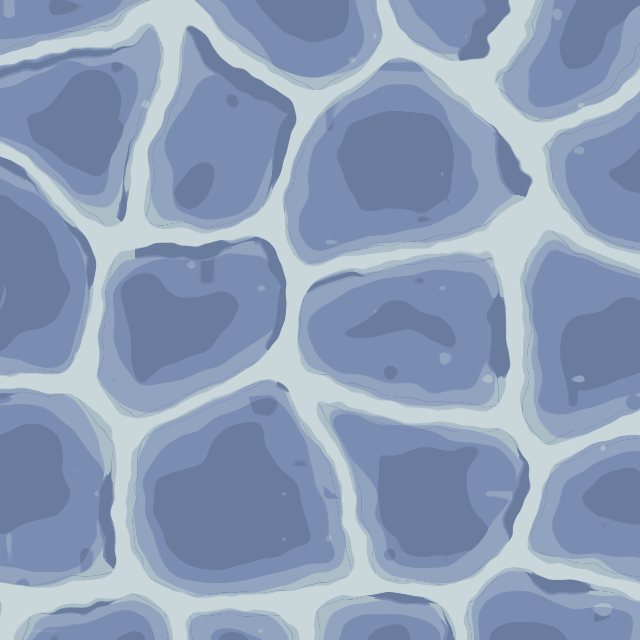
Write a three.js fragment shader that draws this texture.

```glsl
varying vec2 vUv;

float hash(vec2 p) {
  return fract(sin(dot(p, vec2(127.1, 311.7))) * 43758.55);
}

float noise(vec2 p) {
  vec2 i = floor(p), f = fract(p);
  f = f * f * (3.0 - 2.0 * f);
  return mix(mix(hash(i), hash(i + vec2(1.0, 0.0)), f.x),
             mix(hash(i + vec2(0.0, 1.0)), hash(i + 1.0), f.x), f.y);
}

vec2 noise2(vec2 p) {
  return vec2(noise(p), noise(p + 37.4));
}

vec2 stoneCentre(vec2 cell) {
  return cell + 0.14 + 0.72 * vec2(hash(cell), hash(cell + 19.3));
}

// x: rounded distance to the seam, y: plain distance, zw: direction to the seam
vec4 stoneEdge(vec2 p) {
  vec2 base = floor(p), home = base, centre = p;
  float nearest = 9.0;
  for (int y = -1; y <= 1; y++) {
    for (int x = -1; x <= 1; x++) {
      vec2 cell = base + vec2(x, y);
      vec2 c = stoneCentre(cell);
      float d = distance(p, c);
      if (d < nearest) { nearest = d; home = cell; centre = c; }
    }
  }
  float plain = 9.0, sum = 0.0;
  vec2 facing = vec2(0.0);
  for (int y = -2; y <= 2; y++) {
    for (int x = -2; x <= 2; x++) {
      if (x == 0 && y == 0) continue;
      vec2 other = stoneCentre(home + vec2(x, y));
      vec2 normal = normalize(other - centre);
      float d = dot(0.5 * (other + centre) - p, normal);
      sum += exp(-16.0 * d);
      if (d < plain) { plain = d; facing = normal; }
    }
  }
  return vec4(-log(sum) / 16.0, plain, facing);
}

float above(float value, float limit) {
  return smoothstep(-0.004, 0.004, value - limit);
}

void main() {
  vec3 seam = vec3(0.79, 0.845, 0.855);
  vec3 halo = vec3(0.67, 0.74, 0.78);
  vec3 rim = vec3(0.57, 0.64, 0.75);
  vec3 body = vec3(0.475, 0.55, 0.70);
  vec3 deep = vec3(0.41, 0.485, 0.62);

  // Bent seams with slightly ragged sides
  vec2 p = vUv * 3.5 + vec2(5.2, 2.7);
  vec2 q = p + 0.26 * (noise2(p * 1.7) - 0.5) + 0.035 * (noise2(p * 8.0) - 0.5);
  vec4 edge = stoneEdge(q);
  float ragged = 0.022 * (noise(p * 15.0) - 0.5);
  float d = edge.x;

  // Stepped tones from the seam to the heart of each stone
  float swell = noise(p * 2.6 + 11.0);
  float haloEnd = 0.034 + 0.075 * swell * swell;
  float bodyDepth = d + 0.13 * (noise(p * 3.1 + 23.0) - 0.5)
                  + 0.03 * (noise(p * 7.0 + 5.0) - 0.5);
  float deepDepth = d + 0.28 * (noise(p * 3.7 + 51.0) - 0.5)
                  + 0.05 * (noise(p * 8.0 + 71.0) - 0.5);
  float inBody = above(bodyDepth, 0.128) * above(d, haloEnd);
  float inDeep = above(deepDepth, 0.27) * inBody;
  vec3 color = mix(halo, rim, above(d + 0.3 * ragged, haloEnd));
  color = mix(color, body, inBody);
  color = mix(color, deep, inDeep);

  // Small chips and flecks
  float patches = above(noise(p * 1.9 + 63.0), 0.45);
  float chips = smoothstep(0.86, 0.89, noise(p * 6.0 + 83.0)) * patches;
  float flecks = smoothstep(0.90, 0.93, noise(p * 8.0 + 97.0)) * patches;
  color = mix(color, deep, chips * inBody);
  color = mix(color, body, chips * (1.0 - inBody) * above(d, haloEnd));
  color = mix(color, rim, flecks * inBody);
  color = mix(color, halo, flecks * (1.0 - inBody));

  // Broken shadow strips under seams lying above and to the right
  float lit = dot(edge.zw, normalize(vec2(1.0, 0.65)));
  float reach = smoothstep(0.42, 0.62, noise(p * 2.3 + 131.0)) * smoothstep(0.25, 0.55, lit);
  float strip = 0.042 * reach - abs(edge.y + ragged - 0.07);
  color = mix(color, body, above(strip, -0.012) * above(reach, 0.3));
  color = mix(color, deep, above(strip, 0.0));

  // Pale seams, widening at the joints
  float seamEnd = 0.022 + 0.024 * noise(p * 2.1 + 151.0);
  color = mix(seam, color, above(d + ragged, seamEnd));

  gl_FragColor = vec4(color, 1.0);
}
```
